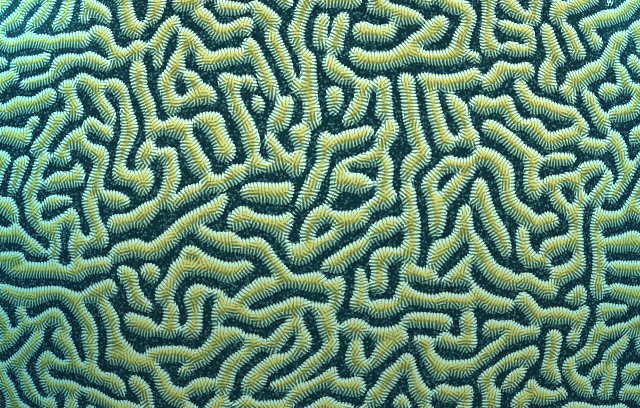
Write a Shadertoy shader that draws this texture.

```glsl
// Brain coral: meandering pale ridges with fine cross ribs over dark teal valleys.
#define RIDGE_FREQ 92.0    // wave number of the labyrinth
#define PATCH_CELL 0.092   // distance over which ridges keep their direction
#define RIB_FREQ 740.0     // wave number of the ribs across the ridges
#define RIB_CELL 0.021     // size of a patch of parallel ribs
#define SPECK_CELL 0.0065  // spacing of the sand specks
#define VALLEY_EDGE -0.30  // height where the ridge flank begins
#define CREST_EDGE 0.50    // height where the yellow crest begins
#define DOME 0.16          // crowding of ridges towards the borders
#define FALLOFF 2.6        // sharpness of the patch borders

const float PI = 3.14159;
const vec3 MINT   = vec3(0.79, 0.93, 0.82);
const vec3 SAGE   = vec3(0.40, 0.58, 0.52);
const vec3 FOREST = vec3(0.15, 0.29, 0.22);
const vec3 DEEP   = vec3(0.02, 0.13, 0.19);
const vec3 YELLOW = vec3(0.80, 0.82, 0.46);
const vec3 OLIVE  = vec3(0.38, 0.42, 0.17);

vec3 hash3(vec2 p) {
    vec3 q = fract(p.xyx * vec3(0.1031, 0.1030, 0.0973));
    q += dot(q, q.yxz + 33.33);
    return fract((q.xxy + q.yzz) * q.zyx);
}

// Blended patches of waves: x is the value, yz the scaled gradient.
vec3 labyrinth(vec2 p) {
    p += 0.012 * sin(p.yx * vec2(13.0, 15.0) + vec2(1.0, 4.0));
    vec2 cell = floor(p / PATCH_CELL);
    vec3 sum = vec3(0.0);
    for (int y = -1; y <= 1; y++)
    for (int x = -1; x <= 1; x++) {
        vec2 id = cell + vec2(x, y);
        vec3 rnd = hash3(id + 7.0);
        vec2 d = p - (id + 0.2 + 0.6 * rnd.xy) * PATCH_CELL;
        float angle = 2.0 * PI * hash3(id + 61.0).x;
        vec2 dir = vec2(cos(angle), sin(angle));
        float sharp = FALLOFF / (PATCH_CELL * PATCH_CELL);
        float phase = RIDGE_FREQ * dot(dir, d) + 2.0 * PI * rnd.z;
        vec2 fade = -2.0 * sharp / RIDGE_FREQ * d;
        sum += exp(-sharp * dot(d, d)) * vec3(sin(phase), dir * cos(phase) + fade * sin(phase));
    }
    return sum;
}

// Patches of waves running along the ridges, blended by their phase.
float ribs(vec2 p) {
    vec2 cell = floor(p / RIB_CELL);
    vec2 phasor = vec2(0.0);
    for (int y = -1; y <= 1; y++)
    for (int x = -1; x <= 1; x++) {
        vec2 id = cell + vec2(x, y);
        vec3 rnd = hash3(id + 40.0);
        vec2 centre = (id + 0.25 + 0.5 * rnd.xy) * RIB_CELL;
        vec2 grad = labyrinth(centre).yz;
        vec2 along = vec2(-grad.y, grad.x) / (length(grad) + 0.0001);
        vec2 d = p - centre;
        float weight = exp(-FALLOFF * dot(d, d) / (RIB_CELL * RIB_CELL));
        float phase = RIB_FREQ * dot(d, along) + 2.0 * PI * rnd.z;
        phasor += weight * vec2(cos(phase), sin(phase));
    }
    return phasor.x / (length(phasor) + 0.05);
}

// Cellular noise: soft round specks of random strength.
float specks(vec2 p) {
    vec2 cell = floor(p / SPECK_CELL);
    float glow = 0.0;
    for (int y = -1; y <= 1; y++)
    for (int x = -1; x <= 1; x++) {
        vec2 id = cell + vec2(x, y);
        vec3 rnd = hash3(id + 90.0);
        float dist = length(p / SPECK_CELL - id - rnd.xy);
        glow = max(glow, rnd.z * rnd.z * smoothstep(0.7, 0.1, dist));
    }
    return glow;
}

void mainImage(out vec4 fragColor, in vec2 fragCoord) {
    vec2 uv = fragCoord / iResolution.xy;
    vec2 p = (fragCoord - 0.5 * iResolution.xy) / iResolution.y;
    vec2 surface = p * (1.0 + DOME * dot(p, p)) + 2.0;

    // Even ridge height from -1 in the valley to 1 on the crest.
    vec3 field = labyrinth(surface);
    float height = atan(field.x, length(field.yz) + 0.0001) / (0.5 * PI);
    vec2 slope = field.yz / (length(field) + 0.03);
    float light = dot(-slope, normalize(vec2(0.2, 1.0)));
    float rib = ribs(surface) * (1.0 - 0.5 * smoothstep(0.6, 1.0, height));
    float speck = specks(surface);

    // Sandy valley floor.
    vec3 valley = mix(DEEP, FOREST, 0.25 + 0.3 * rib * smoothstep(-0.9, -0.4, height));
    valley = mix(valley, SAGE * vec3(0.9, 1.05, 1.15), 0.8 * speck);

    // Ribbed flanks, pale where they face the light.
    float tone = 0.57 + 0.33 * rib + 0.32 * light + 0.14 * height;
    vec3 flank = mix(FOREST, SAGE, smoothstep(0.0, 0.5, tone));
    flank = mix(flank, MINT, smoothstep(0.4, 0.85, tone));

    // Yellow crest, shifted to the lit side.
    float crestTone = 0.50 + 0.26 * rib + 0.45 * light + 0.3 * (speck - 0.3);
    vec3 crest = mix(OLIVE, YELLOW, smoothstep(0.1, 0.8, crestTone));

    float ridgeMask = smoothstep(VALLEY_EDGE - 0.14, VALLEY_EDGE + 0.14, height + 0.08 * rib);
    float crestMask = smoothstep(CREST_EDGE - 0.2, CREST_EDGE + 0.15, height + 0.2 * light);
    vec3 color = mix(valley, mix(flank, crest, 0.9 * crestMask), ridgeMask);

    // Water light: bright above, dim and blue at the lower left.
    float dusk = smoothstep(0.75, 0.0, uv.y) * (0.7 + 0.3 * smoothstep(0.5, 0.0, uv.x));
    float side = smoothstep(0.25, 0.0, uv.x) + 0.6 * smoothstep(0.85, 1.0, uv.x);
    color *= mix(vec3(1.1), vec3(0.74, 0.82, 0.84), dusk);
    color = mix(color, color * vec3(0.78, 1.0, 1.1), side);
    color += vec3(0.05, 0.14, 0.15) * smoothstep(0.75, 1.0, uv.y) * side;
    fragColor = vec4(clamp(color, 0.0, 1.0), 1.0);
}
```
